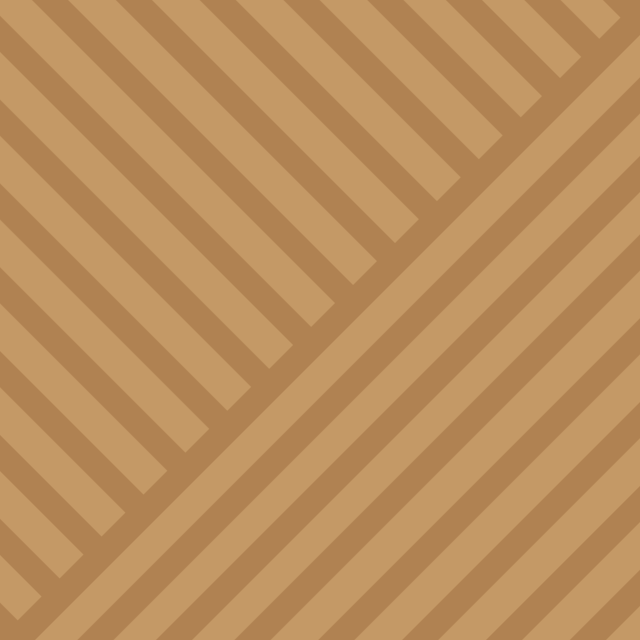
A three.js fragment shader for this pattern:

```glsl
// Tan parquet: two fields of diagonal slats meeting at right angles along a seam.
varying vec2 vUv;

#define LIGHT_WOOD vec3(0.77, 0.60, 0.40)
#define DARK_WOOD vec3(0.69, 0.51, 0.32)
#define GAP 0.0565          // dark space between slats
#define NARROW_SLAT 0.0662
#define WIDE_SLAT 0.0745
#define NARROW_COUNT 3.0    // narrow slats before the wide ones begin
#define SEAM_START 0.9970   // where the upper slats are cut off
#define LOWER_START 1.0547  // first lower slat, along the falling diagonal
#define UPPER_START 0.9420  // first upper slat, along the rising diagonal
#define SOFTNESS 0.0018

// Coverage of a shape from its signed inside distance
float coverage(float inside) {
  return smoothstep(-SOFTNESS, SOFTNESS, inside);
}

// Row of slats starting at zero: a few narrow ones, then wide ones
float slats(float along) {
  float offset = along + 0.5 * GAP;
  float narrowSpan = NARROW_COUNT * (NARROW_SLAT + GAP);
  float width = NARROW_SLAT;
  if (offset > narrowSpan) {
    offset -= narrowSpan;
    width = WIDE_SLAT;
  }
  float pitch = width + GAP;
  float fromCentre = abs(mod(offset, pitch) - 0.5 * pitch);
  return coverage(0.5 * width - fromCentre);
}

void main() {
  // Diagonal axes: falling grows to the lower right, rising to the upper right
  float falling = vUv.x + 1.0 - vUv.y;
  float rising = vUv.x + vUv.y - 1.0;

  // Upper slats end at the seam, lower slats run parallel to it
  float upper = slats(UPPER_START - rising) * coverage(SEAM_START - falling);
  float lower = slats(falling - LOWER_START) * step(LOWER_START - 0.5 * GAP, falling);

  gl_FragColor = vec4(mix(DARK_WOOD, LIGHT_WOOD, max(upper, lower)), 1.0);
}
```
